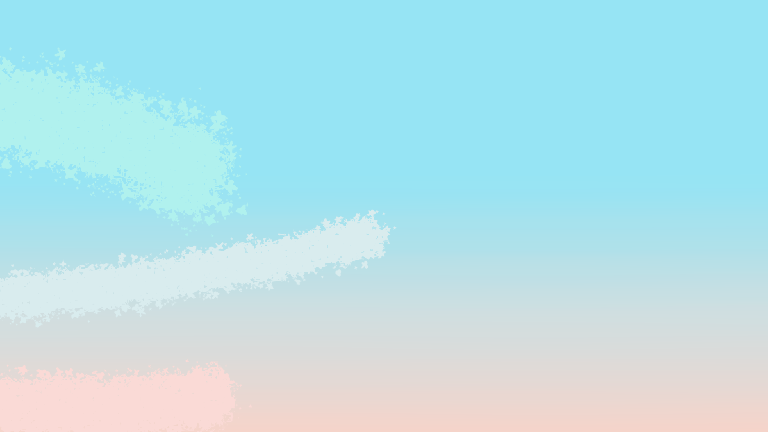
Give the GLSL for this background, as a WebGL 1 fragment shader.

```glsl
precision highp float;
// Pastel sky fading from cyan to peach, with three leafy brush strokes on the left.
// Each stroke follows a parabola: a ragged solid core surrounded by scattered
// petal-shaped dabs and fine dust, both placed on jittered grids.
uniform vec2 u_resolution;

const vec3 SKY_CYAN = vec3(0.59, 0.893, 0.955);
const vec3 SKY_BLUE = vec3(0.69, 0.88, 0.915);
const vec3 SKY_GREY = vec3(0.81, 0.872, 0.88);
const vec3 SKY_BEIGE = vec3(0.87, 0.855, 0.845);
const vec3 SKY_PEACH = vec3(0.965, 0.83, 0.79);
const vec3 MINT = vec3(0.69, 0.945, 0.935);
const vec3 WHITE = vec3(0.85, 0.925, 0.935);
const vec3 PINK = vec3(0.98, 0.855, 0.838);

// Centre line y = a + b x + c x^2, in units of the canvas height.
const vec3 MINT_CURVE = vec3(0.745, -0.083, -0.51);
const vec3 WHITE_CURVE = vec3(0.31, 0.08, 0.10);
const vec3 PINK_CURVE = vec3(0.06, -0.08, 0.25);
// Stroke shape: end x, core half width, outer half width, dab spacing.
const vec4 MINT_SHAPE = vec4(0.43, 0.085, 0.168, 0.034);
const vec4 WHITE_SHAPE = vec4(0.845, 0.041, 0.074, 0.019);
const vec4 PINK_SHAPE = vec4(0.48, 0.058, 0.102, 0.025);

const float DUST_CELL = 0.0065;
const float DUST_DENSITY = 0.35;
const float GRAIN_SCALE = 190.0;
const float STREAK_AMOUNT = 0.012;

float hash(vec2 p) {
  return fract(sin(dot(p, vec2(127.1, 311.7))) * 43758.5453);
}

float noise(vec2 p) {
  vec2 i = floor(p), f = fract(p);
  f = f * f * (3.0 - 2.0 * f);
  return mix(mix(hash(i), hash(i + vec2(1.0, 0.0)), f.x),
             mix(hash(i + vec2(0.0, 1.0)), hash(i + 1.0), f.x), f.y);
}

// Approximate distance to the centre line, rounded at its right end.
float strokeDistance(vec2 p, vec3 curve, float endX) {
  float x = min(p.x, endX);
  float slope = curve.y + 2.0 * curve.z * x;
  float dy = p.y - (curve.x + curve.y * x + curve.z * x * x);
  return length(vec2(p.x - x, dy / sqrt(1.0 + slope * slope)));
}

// Coverage of petal-shaped dabs that thin out away from the core.
float dabs(vec2 p, vec3 curve, vec4 shape, float cell, float density, float grain, float aa) {
  vec2 base = floor(p / cell);
  float cover = 0.0;
  for (int j = -1; j <= 1; j++) {
    for (int i = -1; i <= 1; i++) {
      vec2 id = base + vec2(float(i), float(j));
      vec2 seed = vec2(hash(id + 3.7), hash(id + 19.3));
      vec2 centre = (id + 0.1 + 0.8 * seed) * cell;
      float d = strokeDistance(centre, curve, shape.x);
      float chance = density * (1.0 - smoothstep(shape.y * 0.9, shape.z, d));
      if (hash(id + 41.9) < chance) {
        vec2 q = p - centre;
        float angle = atan(q.y, q.x + 1e-6) + 6.283 * seed.x;
        float petals = 3.0 + floor(3.0 * seed.y);
        float radius = cell * (0.28 + 0.22 * hash(id + 7.1));
        radius *= 0.85 + 0.28 * cos(petals * angle) + 0.7 * (grain - 0.5);
        cover = max(cover, 1.0 - smoothstep(-aa, aa, length(q) - radius));
      }
    }
  }
  return cover;
}

float brush(vec2 p, vec3 curve, vec4 shape, float aa) {
  float d = strokeDistance(p, curve, shape.x);
  if (d > shape.z + shape.w) return 0.0;
  float grain = noise(p * GRAIN_SCALE);
  float clumps = noise(p * 1.4 / shape.w);

  // Solid core with a rough boundary and a few pinholes.
  float edge = shape.y * (0.65 + 0.5 * clumps + 0.5 * grain);
  float core = 1.0 - smoothstep(-aa, aa, d - edge);
  float rim = smoothstep(0.3, 1.0, d / shape.y);
  core *= 1.0 - 0.7 * smoothstep(0.86, 0.94, grain + 0.1 * rim);

  float petals = dabs(p, curve, shape, shape.w, 1.0, grain, aa);
  float dust = dabs(p, curve, shape, DUST_CELL, DUST_DENSITY, grain, aa);
  return max(core, max(petals, dust));
}

vec3 sky(vec2 p) {
  // Long horizontal streaks disturb the lower gradient.
  float streak = noise(vec2(p.x * 1.6, p.y * 55.0)) - 0.5;
  float y = p.y + STREAK_AMOUNT * streak;
  vec3 color = mix(SKY_PEACH, SKY_BEIGE, smoothstep(-0.03, 0.18, y));
  color = mix(color, SKY_GREY, clamp((y - 0.15) / 0.13, 0.0, 1.0));
  color = mix(color, SKY_BLUE, clamp((y - 0.28) / 0.15, 0.0, 1.0));
  return mix(color, SKY_CYAN, smoothstep(0.40, 0.60, y));
}

void main() {
  vec2 p = gl_FragCoord.xy / u_resolution.y;
  float aa = 0.75 / u_resolution.y;
  vec3 color = sky(p);
  color = mix(color, MINT, brush(p, MINT_CURVE, MINT_SHAPE, aa));
  color = mix(color, WHITE, brush(p, WHITE_CURVE, WHITE_SHAPE, aa));
  color = mix(color, PINK, brush(p, PINK_CURVE, PINK_SHAPE, aa));
  gl_FragColor = vec4(color, 1.0);
}
```
